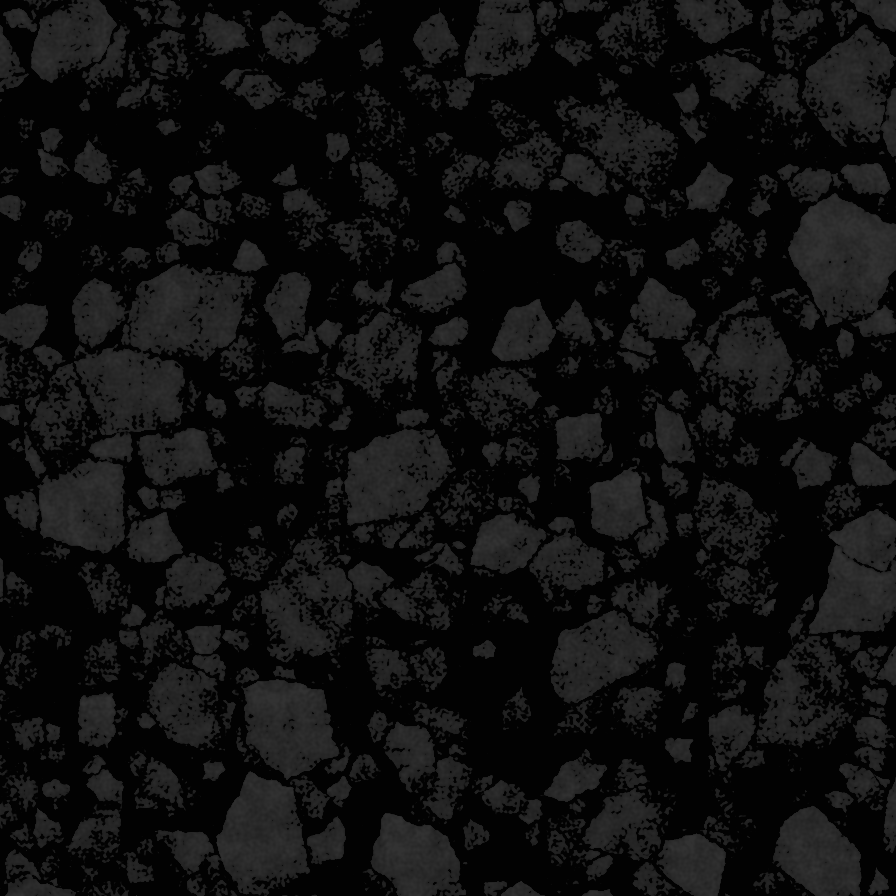
Reproduce this texture procedurally as a Shadertoy shader.

```glsl
// Dark bed of angular crushed stones with grainy faces and black gaps.

const vec3 GAP_COLOR = vec3(0.008);
const vec3 DIM_STONE = vec3(0.075);
const vec3 LIT_STONE = vec3(0.195);

const int LAYERS = 3;                                    // deepest first
const float CELLS[LAYERS] = float[](23.0, 13.0, 8.0);    // grid cells per canvas
const float SHARE[LAYERS] = float[](0.72, 0.70, 0.54);   // cells holding a stone
const float LIGHT[LAYERS] = float[](0.45, 0.51, 0.61);   // mean brightness
const float LIGHT_SPREAD = 0.40;
const float MIN_RADIUS = 0.34;                           // in cells
const float MAX_RADIUS = 0.60;
const float MAX_STRETCH = 1.6;
const int SIDES = 6;

const float EDGE = 0.0016;           // edge softness
const float SHADOW = 0.009;          // reach of the dark rim
const float ROUGHNESS = 0.006;       // outline wobble
const float MOTTLE = 0.45;
const float GRAIN = 0.60;
const float GRAIN_SCALE = 215.0;
const float DARK_CUT = 0.30;         // light below this sinks to black
const float FULL_CUT = 0.42;
const float TAU = 6.28319;

vec2 hash2(vec2 p) {
    vec3 q = fract(p.xyx * vec3(0.1031, 0.1030, 0.0973));
    q += dot(q, q.yzx + 33.33);
    return fract((q.xx + q.yz) * q.zy);
}

float cornerSlope(vec2 cell, vec2 offset) {
    return dot(hash2(cell + 57.0) * 2.0 - 1.0, offset);
}

float gradientNoise(vec2 p) {
    vec2 i = floor(p), f = fract(p);
    vec2 u = f * f * f * (f * (f * 6.0 - 15.0) + 10.0);
    vec2 e = vec2(1.0, 0.0);
    float low = mix(cornerSlope(i, f), cornerSlope(i + e, f - e), u.x);
    float high = mix(cornerSlope(i + e.yx, f - e.yx), cornerSlope(i + 1.0, f - 1.0), u.x);
    return mix(low, high, u.y);
}

vec2 direction(float angle) {
    return vec2(cos(angle), sin(angle));
}

// Convex stone outline: the innermost of several randomly placed sides.
float stoneDistance(vec2 p, float radius, vec2 seed) {
    float d = -radius;
    for (int k = 0; k < SIDES; k++) {
        vec2 h = hash2(seed + float(k) * 7.31);
        float angle = (float(k) + 0.85 * h.x) * TAU / float(SIDES);
        d = max(d, dot(p, direction(angle)) - radius * mix(0.62, 1.08, h.y));
    }
    return d;
}

// Lays one layer of stones over the light gathered so far.
float addLayer(float light, vec2 uv, int layer) {
    float cells = CELLS[layer];
    vec2 home = floor(uv * cells);
    for (int y = -1; y <= 1; y++)
    for (int x = -1; x <= 1; x++) {
        vec2 cell = home + vec2(x, y);
        vec2 seed = cell + 40.0 + 91.0 * float(layer);
        vec2 kind = hash2(seed + 3.7);
        if (kind.x > SHARE[layer]) continue;

        vec2 shape = hash2(seed + 11.3);
        vec2 turn = direction(shape.x * TAU);
        vec2 center = (cell + mix(vec2(0.18), vec2(0.82), hash2(seed))) / cells;
        vec2 offset = uv - center;
        vec2 p = mat2(turn.x, -turn.y, turn.y, turn.x) * offset;
        p.y *= mix(1.0, MAX_STRETCH, shape.y);
        float radius = mix(MIN_RADIUS, MAX_RADIUS, hash2(seed + 23.9).x) / cells;
        float d = stoneDistance(p, radius, seed);

        // Face: slope toward the light, one broken facet, dim rim
        float face = LIGHT[layer] + LIGHT_SPREAD * (kind.y - 0.5);
        face += 0.10 * dot(offset, vec2(-0.4, 0.9)) / radius;
        face -= 0.13 * smoothstep(0.0, 0.08, p.x / radius - 0.45 + 0.3 * p.y / radius);
        face -= 0.12 * smoothstep(-0.18 * radius, 0.0, d);

        light *= mix(0.2, 1.0, smoothstep(0.0, SHADOW, d));
        light = mix(light, face, smoothstep(EDGE, -EDGE, d));
    }
    return light;
}

void mainImage(out vec4 fragColor, in vec2 fragCoord) {
    vec2 uv = fragCoord / iResolution.y;

    // Ragged outlines
    vec2 wobble = vec2(gradientNoise(uv * 48.0), gradientNoise(uv * 48.0 + 19.5));
    wobble += 0.5 * vec2(gradientNoise(uv * 110.0 + 5.2), gradientNoise(uv * 110.0 + 31.7));
    vec2 roughUv = uv + ROUGHNESS * wobble;

    float light = 0.0;
    for (int layer = 0; layer < LAYERS; layer++) light = addLayer(light, roughUv, layer);

    // Mineral mottling and fine grain
    float mottle = gradientNoise(uv * 29.0 + 3.1) + 0.75 * gradientNoise(uv * 74.0 + 8.4);
    float grain = gradientNoise(uv * GRAIN_SCALE + 0.37);
    light += MOTTLE * mottle * smoothstep(0.05, 0.3, light);
    float speckled = light + GRAIN * grain;

    // Deep tones sink to black, the rest keep a narrow grey range
    vec3 stone = mix(DIM_STONE, LIT_STONE, clamp(light + 0.35 * grain, 0.0, 1.0));
    vec3 color = mix(GAP_COLOR, stone, smoothstep(DARK_CUT, FULL_CUT, speckled));
    fragColor = vec4(color, 1.0);
}
```
